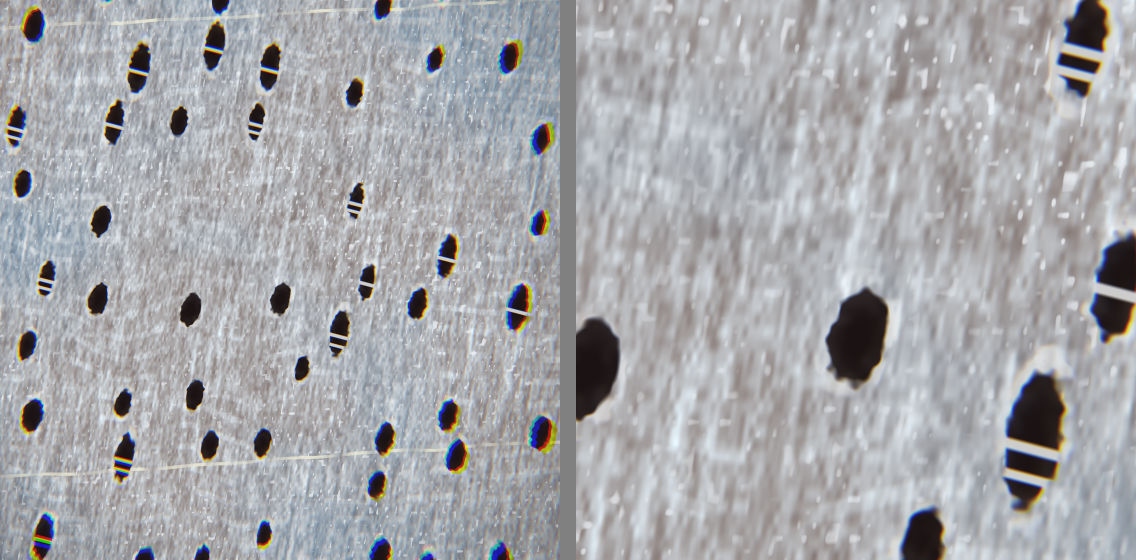
Left, the full canvas; right, a detail of the centre.
Reproduce this texture procedurally as a three.js fragment shader.

```glsl
// Magnified end grain of hardwood: dark oval pores, some split by pale walls,
// in a tissue of slanted fibres, wavy cross bands and two growth lines.
// Layered value noise makes the tissue; a radial channel shift adds lens fringes.
varying vec2 vUv;

const vec3 WARM_GREY = vec3(0.605, 0.575, 0.570);
const vec3 COOL_GREY = vec3(0.555, 0.620, 0.680);
const vec3 PALE_FIBRE = vec3(0.800, 0.825, 0.845);
const vec3 GLINT = vec3(0.96, 0.98, 1.0);
const vec3 PORE_DARK = vec3(0.105, 0.075, 0.075);
const vec2 LENS_CENTRE = vec2(0.40, 0.55);
const float PORE_CELLS = 7.0;
const float SLANT = 0.16;

float hash(vec2 p) {
  return fract(sin(dot(p, vec2(127.1, 311.7))) * 43758.5453);
}

float noise(vec2 p) {
  vec2 i = floor(p);
  vec2 f = fract(p);
  f = f * f * (3.0 - 2.0 * f);
  float low = mix(hash(i), hash(i + vec2(1.0, 0.0)), f.x);
  float high = mix(hash(i + vec2(0.0, 1.0)), hash(i + 1.0), f.x);
  return mix(low, high, f.y);
}

float fbm(vec2 p) {
  float sum = 0.0;
  float gain = 0.5;
  for (int i = 0; i < 4; i++) {
    sum += gain * noise(p);
    p = p * 2.03 + 7.3;
    gain *= 0.5;
  }
  return sum / 0.9375;
}

float line(float offset, float halfWidth) {
  return 1.0 - smoothstep(halfWidth * 0.4, halfWidth, abs(offset));
}

// Nearest pore: x is the signed distance to its rim, y the strength of its walls.
vec2 poreField(vec2 p) {
  vec2 nearest = vec2(1.0, 0.0);
  float ragged = 0.004 * (noise(p * 170.0) - 0.5);
  for (int i = -1; i <= 1; i++) {
    float column = floor(p.x * PORE_CELLS) + float(i);
    float stagger = hash(vec2(column, 4.7));
    for (int j = -1; j <= 1; j++) {
      float row = floor(p.y * PORE_CELLS + stagger) + float(j);
      vec2 id = vec2(column, row);
      if (hash(id + 31.4) > 0.86) continue;
      vec2 jitter = vec2(hash(id + 2.3), hash(id + 9.1)) - 0.5;
      vec2 centre = (id + 0.5 + jitter * 0.62 - vec2(0.0, stagger)) / PORE_CELLS;
      vec2 q = p - centre;
      q.x -= SLANT * q.y;
      float kind = hash(id + 17.9);
      float split = step(0.62, kind);
      vec2 radius = vec2(0.0155, 0.0265) * mix(0.78, 1.14, hash(id + 5.5));
      radius.y *= 1.0 + 0.42 * split;
      float d = (length(q / radius) - 1.0) * radius.x + ragged;
      float bend = q.y + 0.25 * q.x;
      float wall = line(bend + 0.15 * radius.y, 0.0045);
      wall = max(wall, step(0.84, kind) * line(bend + 0.58 * radius.y, 0.004));
      if (d < nearest.x) nearest = vec2(d, wall * split);
    }
  }
  return nearest;
}

// Lightness of the fibres, cross bands and rays, centred a little below one half.
float tissue(vec2 p) {
  vec2 s = vec2(p.x - SLANT * p.y + 0.012 * noise(p * 4.0), p.y);
  float fibre = noise(s * vec2(185.0, 36.0)) - 0.5;
  float fine = noise(s * vec2(310.0, 135.0) + 3.7) - 0.5;
  float ray = smoothstep(0.66, 0.92, noise(s * vec2(115.0, 7.0)));
  float wave = fract(p.y * 25.0 + 1.7 * noise(p * vec2(9.0, 5.0))) - 0.5;
  float band = line(wave, 0.2) * smoothstep(0.4, 0.75, noise(p * vec2(42.0, 18.0)));
  return 0.36 + 0.85 * fibre + 0.75 * fine + 0.38 * ray + 0.3 * band;
}

float glints(vec2 p) {
  float crowd = smoothstep(0.3, 0.75, fbm(p * 6.0 + 11.0));
  float speck = noise(vec2(p.x - SLANT * p.y, p.y) * vec2(215.0, 130.0) + 19.0);
  return smoothstep(0.76, 0.96, speck) * mix(0.35, 1.0, crowd);
}

// One colour channel of the pores, with pale broken rims, laid over the tissue.
float layPores(float ground, float dark, vec2 p) {
  vec2 pore = poreField(p);
  float rim = line(pore.x - 0.0025, 0.005) * smoothstep(0.3, 0.75, noise(p * 85.0));
  float depth = dark + 0.09 * noise(p * 95.0) * smoothstep(-0.012, 0.0, pore.x);
  float inside = 1.0 - smoothstep(-0.0016, 0.0016, pore.x);
  float interior = mix(depth, 0.88, 0.9 * pore.y);
  return mix(mix(ground, 0.9, 0.65 * rim), interior, inside);
}

void main() {
  vec2 outward = vUv - LENS_CENTRE;
  vec2 fringe = outward * length(outward) * 0.036;

  // Broad warm and cool areas, cooler towards the top and right.
  float coolness = fbm(vUv * 3.2 + 2.0) + 0.3 * (vUv.y - 0.5) + 0.12 * (vUv.x - 0.5);
  vec3 ground = mix(WARM_GREY, COOL_GREY, smoothstep(0.32, 0.72, coolness));
  vec2 grainShift = fringe * 0.25;
  vec3 grain = vec3(tissue(vUv), tissue(vUv - grainShift * 0.5), tissue(vUv - grainShift));
  ground = mix(ground, PALE_FIBRE, grain + 0.25 * (fbm(vUv * 5.0) - 0.5));
  ground = mix(ground, GLINT, 0.75 * glints(vUv));

  // Two thin growth lines, broken along their length.
  float waver = 0.006 * (noise(vUv * 14.0) - 0.5);
  float growth = line(vUv.y - 0.147 - 0.065 * vUv.x + waver, 0.004);
  growth = max(growth, line(vUv.y - 0.95 - 0.05 * vUv.x + waver, 0.004));
  ground = mix(ground, vec3(0.93, 0.92, 0.84), growth * noise(vUv * vec2(48.0, 9.0)));
  ground *= 1.0 - 0.2 * smoothstep(0.4, 0.85, length(outward));

  vec3 colour = vec3(layPores(ground.r, PORE_DARK.r, vUv),
                     layPores(ground.g, PORE_DARK.g, vUv - fringe * 0.35),
                     layPores(ground.b, PORE_DARK.b, vUv - fringe));
  gl_FragColor = vec4(clamp(colour, 0.0, 1.0), 1.0);
}
```
